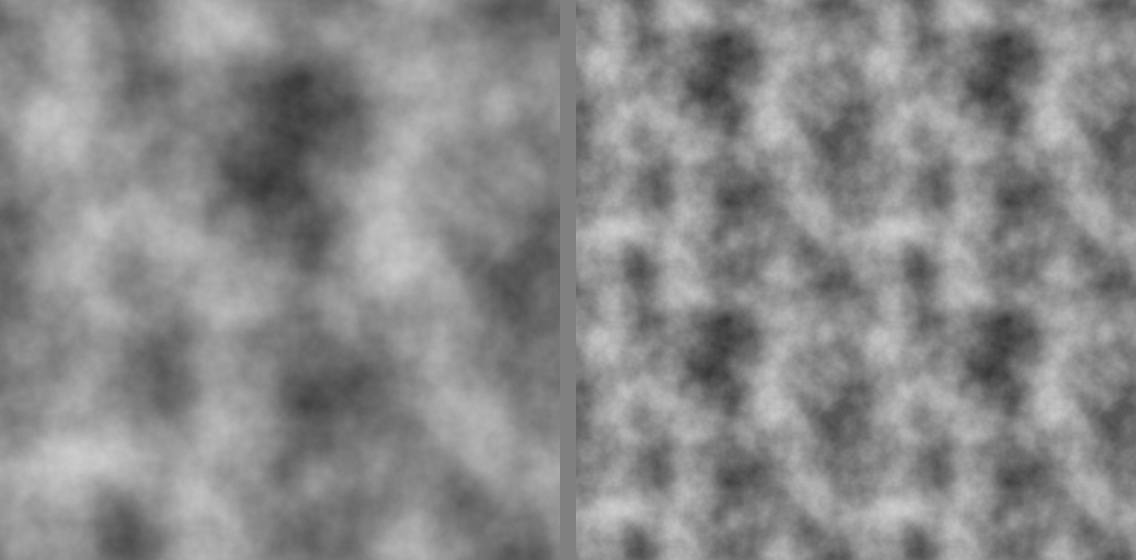
Left: one tile. Right: repeated 2 by 2.
Give the GLSL for this texture, as a WebGL 1 fragment shader.

```glsl
precision highp float;

uniform vec2 u_resolution;

const float BASE_PERIOD = 3.0;   // noise cells across the tile, whole number
const int OCTAVES = 7;
const float GAIN = 0.5;          // amplitude ratio between octaves
const float MEAN_GREY = 0.54;
const float CONTRAST = 0.51;
const float SEED = 3.7;
const vec2 OCTAVE_SHIFT = vec2(0.37, 0.61); // keeps lattice zeros from lining up
const float TAU = 6.2831853;

float hash(vec2 cell, float salt) {
  return fract(sin(dot(cell, vec2(127.1, 311.7)) + salt * 74.7) * 43758.5453);
}

// Unit gradient of a lattice corner; the half step makes the wrap robust
vec2 cornerGradient(vec2 corner, float period, float salt) {
  vec2 wrapped = floor(mod(corner + 0.5, period));
  float angle = TAU * hash(wrapped, salt);
  return vec2(cos(angle), sin(angle));
}

// Periodic gradient noise, centred on zero
float gradientNoise(vec2 p, float period, float salt) {
  vec2 cell = floor(p);
  vec2 f = p - cell;
  vec2 fade = f * f * f * (f * (f * 6.0 - 15.0) + 10.0);
  vec2 e = vec2(1.0, 0.0);
  float a = dot(cornerGradient(cell, period, salt), f);
  float b = dot(cornerGradient(cell + e.xy, period, salt), f - e.xy);
  float c = dot(cornerGradient(cell + e.yx, period, salt), f - e.yx);
  float d = dot(cornerGradient(cell + e.xx, period, salt), f - e.xx);
  return mix(mix(a, b, fade.x), mix(c, d, fade.x), fade.y);
}

// Octaves with doubling whole periods, so the sum tiles
float cloudNoise(vec2 uv) {
  float sum = 0.0;
  float amplitude = 1.0;
  float period = BASE_PERIOD;
  for (int i = 0; i < OCTAVES; i++) {
    float octave = float(i);
    vec2 p = uv * period + octave * OCTAVE_SHIFT;
    sum += amplitude * gradientNoise(p, period, SEED + octave);
    amplitude *= GAIN;
    period *= 2.0;
  }
  return sum;
}

void main() {
  vec2 uv = gl_FragCoord.xy / u_resolution;
  float grey = MEAN_GREY + CONTRAST * cloudNoise(uv);
  gl_FragColor = vec4(vec3(clamp(grey, 0.0, 1.0)), 1.0);
}
```
